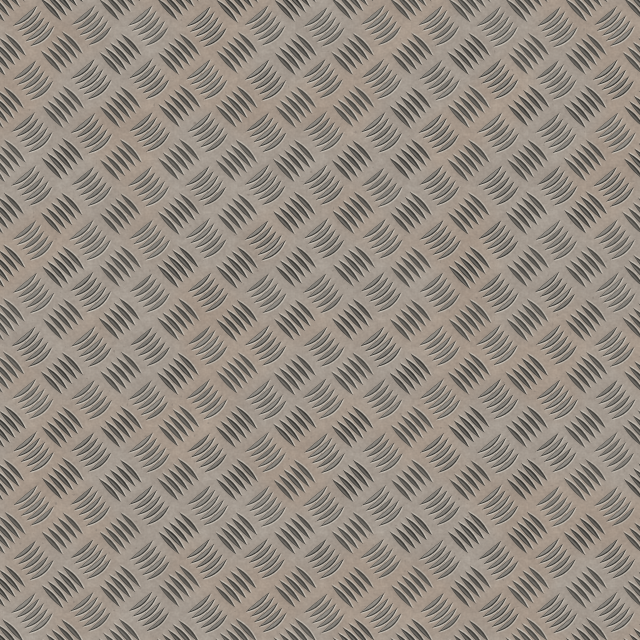
Give the GLSL for this texture, as a Shadertoy shader.

```glsl
// Worn steel tread plate: five-bar raised lens groups, alternating between two diagonals.

const vec2 REPEATS = vec2(11.0, 12.0);
const float HALF_LENGTH = 0.25;   // bar sizes are in column widths
const float HALF_WIDTH = 0.037;

const vec3 STEEL = vec3(0.635, 0.595, 0.555);
const vec3 PALE_STEEL = vec3(0.715, 0.685, 0.645);
const vec3 GRIME = vec3(0.53, 0.49, 0.455);
const vec3 RIM = vec3(0.78, 0.755, 0.715);
const vec3 EDGE = vec3(0.23, 0.225, 0.21);
const vec3 DARK_FACE = vec3(0.41, 0.40, 0.38);
const vec3 LIGHT_FACE = vec3(0.53, 0.515, 0.49);

float hash(vec2 p) {
    vec3 q = fract(p.xyx * vec3(0.1031, 0.1030, 0.0973));
    q += dot(q, q.yzx + 33.33);
    return fract((q.x + q.y) * q.z);
}

vec2 gradient(vec2 cell) {
    float angle = 6.28318 * hash(cell);
    return vec2(cos(angle), sin(angle));
}

// Gradient noise, roughly -0.7 to 0.7
float noise(vec2 p) {
    vec2 i = floor(p), f = p - i;
    vec2 u = f * f * f * (f * (f * 6.0 - 15.0) + 10.0);
    vec2 e = vec2(1.0, 0.0);
    float low = mix(dot(gradient(i), f), dot(gradient(i + e), f - e), u.x);
    float high = mix(dot(gradient(i + e.yx), f - e.yx), dot(gradient(i + 1.0), f - 1.0), u.x);
    return mix(low, high, u.y);
}

float fbm(vec2 p) {
    float sum = 0.0, gain = 0.6;
    for (int i = 0; i < 4; i++) {
        sum += gain * noise(p);
        p = mat2(1.6, 1.2, -1.2, 1.6) * p + 7.3;
        gain *= 0.55;
    }
    return sum;
}

float coverage(float d, float pixel) {
    return clamp(0.5 - d / pixel, 0.0, 1.0);
}

// Approximate distance to a pointed lens; t runs from -1 to 1 along it
float lens(float across, float t, float halfWidth) {
    return abs(across) - halfWidth * (1.0 - t * t);
}

// Paints one group of five bars centred on the origin
vec3 barGroup(vec3 color, vec2 p, vec2 along, float pitch, float bend,
              float faceWidth, vec3 face, vec2 id, float pixel) {
    vec2 side = vec2(-along.y, along.x) * sign(-along.y);
    if (along.y > 0.0) side = vec2(along.y, -along.x);
    float t = dot(p, along) / HALF_LENGTH;
    float across = dot(p, side) - bend * (0.5 - t * t);
    float index = clamp(round(across / pitch), -2.0, 2.0);
    float a = across - index * pitch;

    // Small differences in length, width and darkness between bars
    float wear = hash(id * 7.0 + index + 31.0);
    t = t / (0.95 + 0.10 * wear) + 0.06 * (hash(id + index * 3.7) - 0.5);
    float width = HALF_WIDTH * (0.92 + 0.16 * wear);

    // Soft grime around the bars, then the lit rim, dark edge and worn face
    float shade = exp(-12.0 * max(lens(a + 0.01, t, width), 0.0));
    color = mix(color, GRIME, 0.32 * shade);
    float rim = coverage(lens(a - 0.022, t * 0.96, width), pixel);
    color = mix(color, RIM, rim * (0.65 + 0.3 * wear));
    float body = coverage(lens(a, t, width), pixel);
    vec3 edge = EDGE * (0.85 + 0.35 * hash(id + 19.0));
    color = mix(color, edge, body);
    float top = coverage(lens(a + 0.008, t * 1.08, width * faceWidth), pixel);
    return mix(color, face * (0.92 + 0.16 * wear), top * body);
}

// Stained bare metal with fine grain and sparse specks
vec3 plate(vec2 p) {
    float stain = fbm(p * 1.3);
    float grain = fbm(p * vec2(9.0, 11.0) + 40.0);
    vec3 color = mix(STEEL, PALE_STEEL, clamp(0.48 + 0.7 * stain + 0.5 * grain, 0.0, 1.0));
    color = mix(color, color * vec3(1.02, 0.98, 0.95), smoothstep(-0.2, 0.3, noise(p * 0.7 + 9.0)));
    float speck = smoothstep(0.42, 0.62, noise(p * 13.0 + 80.0));
    return mix(color, GRIME, 0.5 * speck);
}

void mainImage(out vec4 fragColor, in vec2 fragCoord) {
    vec2 grid = fragCoord / iResolution.xy * REPEATS;
    vec2 cellSize = vec2(1.0, REPEATS.x / REPEATS.y);
    float pixel = REPEATS.x / iResolution.x;
    vec3 color = plate(grid * cellSize);

    // Two interleaved lattices, one for each diagonal
    for (int k = 0; k < 2; k++) {
        bool rising = k == 1;
        vec2 q = grid - vec2(0.07, 0.0) - 0.5 * float(k);
        vec2 id = floor(q + 0.5);
        vec2 seed = id + 57.0 * float(k);
        vec2 jitter = 0.035 * (vec2(hash(seed), hash(seed + 11.0)) - 0.5);
        vec2 p = (q - id) * cellSize - jitter;
        vec2 along = normalize(rising ? vec2(0.77, 0.64) : vec2(0.68, -0.73));
        color = barGroup(color, p, along, rising ? 0.114 : 0.122, rising ? 0.03 : 0.008,
                         rising ? 0.68 : 0.42, rising ? LIGHT_FACE : DARK_FACE, seed, pixel);
    }

    color *= 1.0 + 0.05 * noise(grid * 24.0);
    fragColor = vec4(color, 1.0);
}
```
